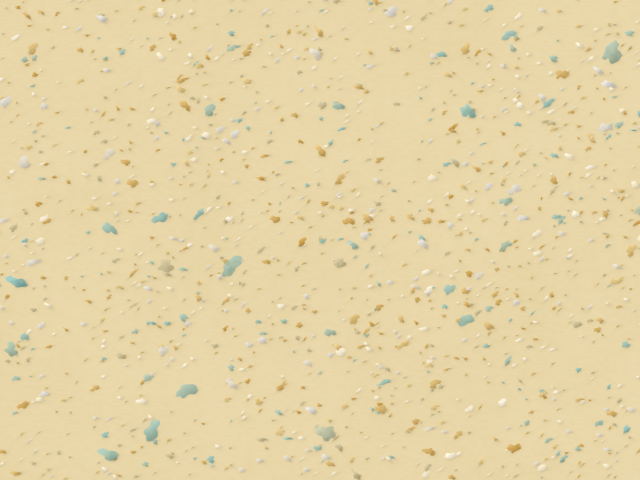
Reproduce this texture procedurally as a WebGL 2 fragment shader.

```glsl
#version 300 es
precision highp float;
// Cream sheet scattered with small ochre, teal, lilac, white and straw chips.
// Each layer is a jittered grid: every cell may hold one wobbly ellipse, tilted
// near the horizontal, shaded across its width and rimmed by a faint shadow.

uniform vec2 u_resolution;
out vec4 fragColor;

const vec3 CREAM = vec3(0.912, 0.842, 0.662);
const vec3 OCHRE = vec3(0.78, 0.61, 0.30);
const vec3 TEAL  = vec3(0.54, 0.72, 0.70);
const vec3 LILAC = vec3(0.845, 0.83, 0.80);
const vec3 WHITE = vec3(0.95, 0.915, 0.83);
const vec3 OLIVE = vec3(0.77, 0.72, 0.56);
const vec3 STRAW = vec3(0.86, 0.75, 0.50);

const float TILT_SPREAD = 1.9;   // radians around the horizontal
const float RAGGED = 0.30;       // roughness of chip outlines
const float RELIEF = 0.085;      // light to dark shading across a chip
const float RIM_SHADOW = 0.10;
const float RIM_WIDTH = 0.0022;
const float GRAIN = 0.016;
const float MOTTLE = 0.012;
const vec2 LIGHT = vec2(-0.55, 0.83);

float hash(vec2 p) {
    return fract(sin(dot(p, vec2(127.1, 311.7))) * 43758.5453);
}

float noise(vec2 p) {
    vec2 i = floor(p), f = fract(p);
    f = f * f * (3.0 - 2.0 * f);
    return mix(mix(hash(i), hash(i + vec2(1, 0)), f.x),
               mix(hash(i + vec2(0, 1)), hash(i + vec2(1, 1)), f.x), f.y);
}

// shares: upper limits for ochre, teal, lilac and white; the rest is olive or straw
vec3 chipColor(float pick, float tone, vec4 shares) {
    if (pick < shares.x) return mix(OCHRE, STRAW, tone * tone * 0.8);
    if (pick < shares.y) return mix(TEAL, OLIVE, tone * tone * 0.7);
    if (pick < shares.z) return LILAC;
    if (pick < shares.w) return WHITE;
    return mix(OLIVE, STRAW, step(0.5, tone));
}

// Distance to a wobbly ellipse; q is the chip position scaled to unit radius
float chipDistance(vec2 q, float radius, float phase, float rough) {
    float a = atan(q.y, q.x);
    float outline = 1.0 + 0.17 * sin(2.0 * a + phase)
                  + 0.15 * sin(3.0 * a + phase * 2.3)
                  + 0.08 * sin(5.0 * a + phase * 3.7);
    return (length(q) - outline + RAGGED * (rough - 0.5)) * radius;
}

// Paints one grid of chips; radii holds the smallest and largest half length
vec3 paintChips(vec3 base, vec2 p, float cell, float chance, vec2 radii,
                vec4 shares, float seed) {
    float edge = 0.9 / u_resolution.y;
    float rough = noise(p * 1.6 / radii.x + seed);
    vec2 home = floor(p / cell);
    for (int y = -1; y <= 1; y++)
    for (int x = -1; x <= 1; x++) {
        vec2 id = home + vec2(x, y);
        vec2 key = id + seed * 17.3;
        float cluster = mix(0.55, 1.45, noise(id * cell * 7.0 + 3.1));
        if (hash(key) > chance * cluster) continue;

        vec2 jitter = vec2(hash(key + 1.7), hash(key + 5.3));
        vec2 offset = p - (id + 0.1 + 0.8 * jitter) * cell;
        float size = hash(key + 9.1);
        float major = mix(radii.x, radii.y, size * size);
        float minor = major * mix(0.38, 0.78, hash(key + 12.9));
        float angle = (hash(key + 15.7) - 0.45) * TILT_SPREAD;
        float c = cos(angle), s = sin(angle);
        vec2 q = mat2(c, -s, s, c) * offset / vec2(major, minor);

        float d = chipDistance(q, minor, 6.2832 * hash(key + 21.3), rough);
        float tone = hash(key + 25.9);
        vec3 color = chipColor(hash(key + 31.1), tone, shares);
        float lit = clamp(dot(offset, LIGHT) / minor, -1.2, 1.2);
        color += RELIEF * lit + 0.06 * (rough - 0.5);

        // Shadow on the side away from the light, then the chip itself
        float rim = exp(-max(d, 0.0) / RIM_WIDTH) * max(-lit, 0.0);
        base *= 1.0 - RIM_SHADOW * rim * vec3(0.7, 0.8, 1.0);
        float cover = 1.0 - smoothstep(-edge, edge, d);
        base = mix(base, color, cover * mix(0.7, 1.0, hash(key + 37.7)));
    }
    return base;
}

void main() {
    vec2 p = gl_FragCoord.xy / u_resolution.y;

    // Cream ground: broad mottling and fine, slightly horizontal grain
    float mottle = noise(p * 9.0) + 0.5 * noise(p * 31.0) - 0.75;
    float grain = noise(p * vec2(110.0, 240.0)) - 0.5;
    vec3 color = CREAM + (MOTTLE * mottle + GRAIN * grain) * vec3(0.7, 0.85, 1.2);

    // Chips from fine slivers to the few large ones
    color = paintChips(color, p, 0.026, 0.42, vec2(0.0022, 0.0062),
                       vec4(0.26, 0.36, 0.42, 0.62), 1.0);
    color = paintChips(color, p, 0.038, 0.42, vec2(0.0045, 0.0100),
                       vec4(0.28, 0.42, 0.54, 0.72), 2.0);
    color = paintChips(color, p, 0.058, 0.38, vec2(0.0070, 0.0135),
                       vec4(0.34, 0.56, 0.76, 0.90), 3.0);
    color = paintChips(color, p, 0.125, 0.28, vec2(0.0120, 0.0230),
                       vec4(0.08, 0.62, 0.88, 0.94), 4.0);

    fragColor = vec4(clamp(color, 0.0, 1.0), 1.0);
}
```
